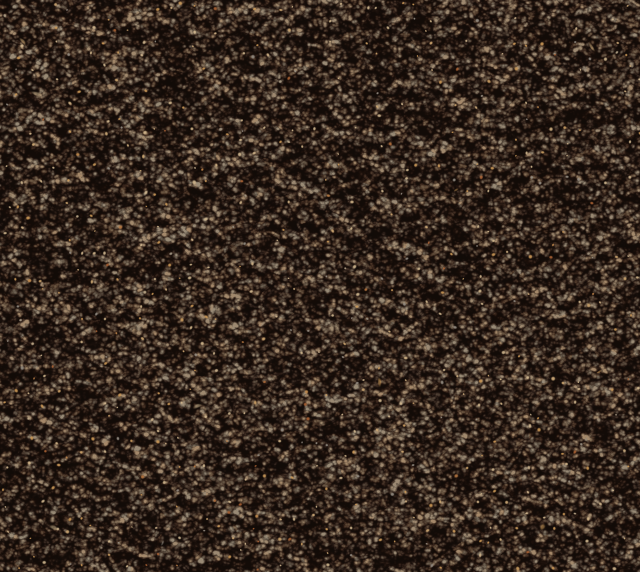
This texture is drawn by a Shadertoy shader. Its source:

```glsl
// Dark crumbly garden soil: lit grains in small clumps, shadowed pits and pale mineral flecks.

// Sizes are counts per canvas height
const float GRAIN_FREQ = 102.0;
const float FINE_FREQ = 175.0;
const float CLUMP_FREQ = 56.0;
const float PATCH_FREQ = 6.0;
const float FLECK_FREQ = 46.0;
const float PEBBLE_FREQ = 8.0;

// Strength of each layer in the tone
const float GRAIN_AMOUNT = 0.74;
const float FINE_AMOUNT = 0.46;
const float CLUMP_AMOUNT = 0.42;
const float RELIEF_AMOUNT = 0.32;
const float PATCH_AMOUNT = 0.12;
const float CONTRAST = 1.1;

const float FLECK_SHARE = 0.24;
const float PEBBLE_SHARE = 0.14;
const float CLUMP_TILT = 0.3;
const vec2 LIGHT_DIR = vec2(-0.35, 0.94);
const int SAMPLES = 2;

// Soil colours from pit to highlight, and the tone at which each is reached
const vec3 SOIL[6] = vec3[6](
    vec3(0.10, 0.06, 0.04), vec3(0.19, 0.13, 0.10), vec3(0.28, 0.21, 0.16),
    vec3(0.35, 0.29, 0.23), vec3(0.44, 0.38, 0.31), vec3(0.62, 0.54, 0.44));
const float STOPS[6] = float[6](-1.15, -0.28, 0.36, 0.95, 1.6, 2.5);

const vec3 CREAM = vec3(0.82, 0.72, 0.56);
const vec3 GOLD = vec3(0.80, 0.60, 0.34);
const vec3 RUST = vec3(0.66, 0.38, 0.20);
const vec3 ASH = vec3(0.58, 0.55, 0.51);

float hash(vec2 p) {
    return fract(sin(dot(p, vec2(127.1, 311.7))) * 43758.5453);
}

vec2 hash2(vec2 p) {
    return vec2(hash(p), hash(p + 17.3));
}

mat2 rotation(float a) {
    return mat2(cos(a), sin(a), -sin(a), cos(a));
}

float noise(vec2 p) {
    vec2 i = floor(p), f = fract(p);
    f = f * f * (3.0 - 2.0 * f);
    return mix(mix(hash(i), hash(i + vec2(1, 0)), f.x),
               mix(hash(i + vec2(0, 1)), hash(i + vec2(1, 1)), f.x), f.y);
}

// Soft overlapping domes of random brightness: x = tone around zero, y = random id
vec2 grains(vec2 p) {
    vec2 cell = floor(p), offset = vec2(0.0);
    float top = 0.0, id = 0.0;
    for (int y = -1; y <= 1; y++)
    for (int x = -1; x <= 1; x++) {
        vec2 c = cell + vec2(x, y);
        vec2 d = p - c - hash2(c);
        float r = hash(c + 41.7);
        float dome = (0.4 + 0.6 * r) * exp(-3.0 * dot(d, d));
        if (dome > top) { top = dome; offset = d; id = r; }
    }
    float lit = dot(offset, LIGHT_DIR) / 0.33;
    return vec2((top - 0.46) / 0.18 + 0.3 * lit, id);
}

vec3 soilRamp(float tone) {
    vec3 col = SOIL[0] * mix(0.7, 1.0, smoothstep(-2.4, STOPS[0], tone));
    for (int i = 1; i < 6; i++)
        col = mix(col, SOIL[i], clamp((tone - STOPS[i - 1]) / (STOPS[i] - STOPS[i - 1]), 0.0, 1.0));
    return col;
}

// Scattered oval chips, one at most per cell: rgb = colour, a = coverage
vec4 chips(vec2 p, float share, float size, float stretch) {
    vec2 cell = floor(p);
    vec2 d = fract(p) - mix(vec2(0.2), vec2(0.8), hash2(cell + 5.1));
    float kind = hash(cell + 23.8);
    d = rotation(6.2832 * hash(cell + 9.4)) * d;
    d.y *= 1.0 + stretch * hash(cell + 31.2);
    float radius = size * mix(0.6, 1.3, hash(cell + 12.6));
    float cover = 1.0 - smoothstep(0.4 * radius, 1.4 * radius, length(d));
    vec3 col = mix(CREAM, GOLD, smoothstep(0.45, 0.75, kind));
    col = mix(col, RUST, smoothstep(0.88, 0.94, kind));
    col = mix(ASH, col, smoothstep(0.1, 0.2, kind));
    return vec4(col, cover * step(hash(cell + 3.3), share));
}

vec3 soil(vec2 p) {
    // Bend the domain gently so grains are irregular
    vec2 warp = vec2(noise(p * 60.0), noise(p * 60.0 + 50.0)) - 0.5;
    vec2 q = (p + 0.004 * warp) * vec2(0.9, 1.0);
    vec2 coarse = grains(q * GRAIN_FREQ);
    vec2 fine = grains(rotation(0.6) * q * FINE_FREQ + 300.0);

    // Clumps with a lit upper side and shaded pits
    vec2 c = rotation(CLUMP_TILT) * (p + 0.006 * warp) * vec2(0.82, 1.05) * CLUMP_FREQ + 20.0;
    float height = noise(c);
    float clump = (height + 0.5 * noise(c * 2.03 + 7.0) - 0.75) / 0.24;
    float relief = (height - noise(c + 0.45 * LIGHT_DIR)) / 0.16;
    float patches = (noise(p * PATCH_FREQ) + noise(p * PATCH_FREQ * 2.7 + 9.0) - 1.0) / 0.3;

    float tone = GRAIN_AMOUNT * coarse.x + FINE_AMOUNT * fine.x
        + CLUMP_AMOUNT * clump + RELIEF_AMOUNT * relief + PATCH_AMOUNT * patches;
    vec3 tint = mix(vec3(1.05, 0.99, 0.93), vec3(0.96, 1.0, 1.05), fract(coarse.y * 7.0));
    vec3 col = soilRamp(CONTRAST * tone) * tint;

    // Mineral flecks, then a few larger pebbles and slivers
    vec4 fleck = chips(p * FLECK_FREQ + 60.0, FLECK_SHARE, 0.125, 0.5);
    col = mix(col, fleck.rgb, 0.9 * fleck.a);
    vec4 pebble = chips((p + 0.006 * warp) * PEBBLE_FREQ + 90.0, PEBBLE_SHARE, 0.05, 2.0);
    return mix(col, pebble.rgb * (0.9 + 0.1 * coarse.x), 0.7 * pebble.a);
}

void mainImage(out vec4 fragColor, in vec2 fragCoord) {
    vec3 sum = vec3(0.0);
    for (int y = 0; y < SAMPLES; y++)
    for (int x = 0; x < SAMPLES; x++) {
        vec2 shift = (vec2(x, y) + 0.5) / float(SAMPLES) - 0.5;
        sum += soil((fragCoord + shift) / iResolution.y);
    }
    fragColor = vec4(sum / float(SAMPLES * SAMPLES), 1.0);
}
```
